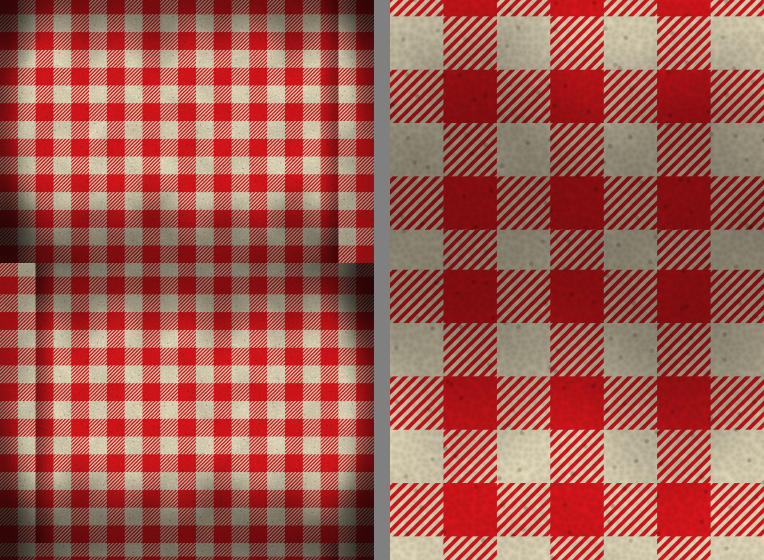
Left, the full canvas; right, a detail of the centre.
Reproduce this pattern procedurally as a Shadertoy shader.

```glsl
// Worn red gingham cloth: crossing bands with diagonal twill where one band is red.
// Two stacked panels share the weave; each has its own glow, dark rim and a fold,
// turned half round from panel to panel. Cellular noise gives fibre and stains.

#define CELLS vec2(21.0, 31.5)      // checks across and down the canvas
#define PANEL_CHECKS 15.75          // height of one panel in checks
#define PANEL_START 0.943           // first seam above the lower edge
#define TWILL_LINES 5.0             // diagonal lines per check
#define RED vec3(0.80, 0.08, 0.10)
#define CREAM vec3(0.82, 0.785, 0.675)
#define SHADE_FLOOR 0.64            // light left near the seams
#define FOLD_X 0.905
#define FOLD_DEPTH 0.36
#define GRAIN 0.13
#define STAIN 0.12

vec2 hash2(vec2 c) {
    vec3 h = fract(vec3(c.xyx) * vec3(0.1031, 0.1030, 0.0973));
    h += dot(h, h.yzx + 33.33);
    return fract((h.xx + h.yz) * h.zy);
}

// Distance to the nearest scattered point
float cellular(vec2 p) {
    vec2 cell = floor(p), local = fract(p);
    float nearest = 2.0;
    for (int j = -1; j <= 1; j++)
    for (int i = -1; i <= 1; i++) {
        vec2 offset = vec2(i, j);
        vec2 d = offset + hash2(cell + offset) - local;
        nearest = min(nearest, dot(d, d));
    }
    return sqrt(nearest);
}

// Coverage of the even, red bands along one axis
float redBand(float x, float blur) {
    float edge = abs(mod(x + 0.5, 2.0) - 1.0) - 0.5;
    return 1.0 - smoothstep(-blur, blur, edge);
}

float twill(vec2 p, float blur) {
    float edge = abs(fract((p.x - p.y) * TWILL_LINES) - 0.5) - 0.25;
    float width = blur * TWILL_LINES * 1.41;
    return 1.0 - smoothstep(-width, width, edge);
}

// Light over one panel, q from 0 to 1 on both axes
float panelLight(vec2 q) {
    vec2 e = abs(q * 2.0 - 1.0);
    float wobble = 0.05 * sin(q.x * 34.0) + 0.04 * sin(q.x * 15.0 + 2.0);
    float light = mix(1.0, SHADE_FLOOR, smoothstep(0.38, 0.85, e.y + wobble));
    light *= 1.0 - 0.12 * smoothstep(0.75, 1.0, q.y);

    // Dark rim, deepest in the corners
    light *= 1.0 - 0.45 * smoothstep(0.84, 1.03, e.x + 0.08 * e.y);
    light *= 1.0 - 0.22 * smoothstep(0.95, 1.3, length(e));
    vec2 corner = (q - vec2(0.0, 0.12)) / vec2(0.13, 0.20);
    light *= 1.0 - 0.25 * exp(-dot(corner, corner));

    // Crisp fold with a paler flap beyond it
    float beyond = smoothstep(FOLD_X - 0.002, FOLD_X + 0.002, q.x);
    float flap = beyond * (1.0 - smoothstep(0.25, 0.68, q.y));
    float crease = smoothstep(FOLD_X - 0.06, FOLD_X, q.x) * (1.0 - beyond);
    light *= 1.0 - FOLD_DEPTH * crease;
    return mix(light, 0.94 - 0.12 * e.x * e.x, 0.8 * flap);
}

void mainImage(out vec4 fragColor, in vec2 fragCoord) {
    vec2 uv = fragCoord / iResolution.xy;
    vec2 p = uv * CELLS;
    vec2 blur = 0.6 * CELLS / iResolution.xy;

    // Panel index and position within it
    float rise = (p.y - PANEL_START) / PANEL_CHECKS;
    float panel = floor(rise);
    vec2 q = vec2(uv.x, fract(rise));
    vec2 weave = vec2(p.x, q.y * PANEL_CHECKS);

    // Woven bands, with twill on the half-red checks
    float across = redBand(weave.x, blur.x);
    float down = redBand(weave.y, blur.y);
    float ink = mix(across * down, max(across, down), twill(weave, blur.x));
    vec3 color = mix(CREAM, RED, ink);

    // Alternate panels turn their shading half round
    if (mod(panel, 2.0) < 0.5) q = 1.0 - q;
    color *= panelLight(q);

    // Fibre, broad stains and a few dark flecks
    float fibre = cellular(p * 9.0) - 0.5;
    float stain = cellular(p * 0.45 + 0.4 * sin(p.yx * 1.7)) - 0.5;
    float fleck = 1.0 - smoothstep(0.03, 0.10, cellular(p * 1.6));
    color *= 1.0 + GRAIN * fibre - STAIN * stain * (1.0 - 0.5 * ink);
    color *= 1.0 - 0.18 * fleck;
    fragColor = vec4(clamp(color, 0.0, 1.0), 1.0);
}
```
